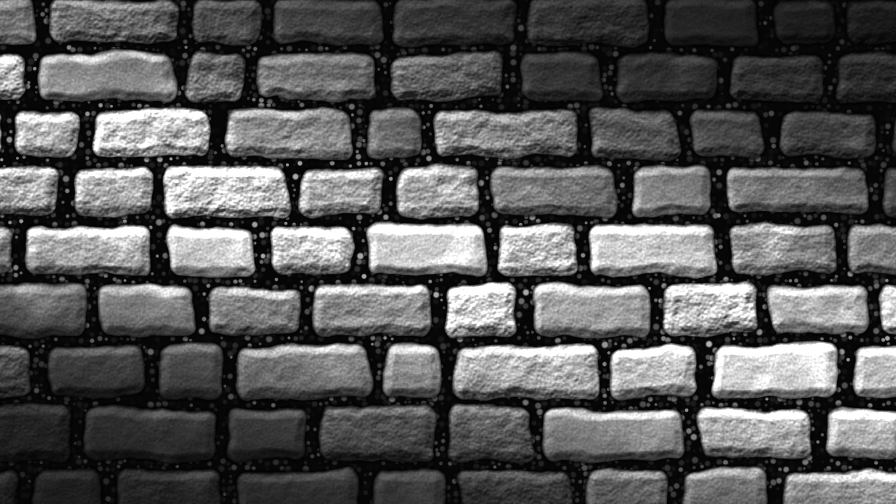
Give the GLSL for this texture, as a Shadertoy shader.

```glsl
// Sunlit cobblestone paving in black and white: nine staggered rows of worn
// blocks, each a wobbly rounded box with a noisy relief lit from above, set in
// dark gravel. A diagonal band of light crosses the paving.
#define STONE_PITCH 0.228   // mean stone spacing along a row
#define PITCH_JITTER 0.50   // variation of stone widths
#define GAP vec2(0.027, 0.019)
#define CORNER 0.020
#define WOBBLE 0.013        // unevenness of the outlines
#define RELIEF 0.006        // roughness of the stone faces
#define PEBBLES 78.0        // gravel grains per canvas height
#define LIGHT_DIR vec2(-0.35, 0.94)
#define LIGHT_PEAK 0.66
#define LIGHT_FLOOR 0.10
#define BAND_WIDTH 0.34

vec2 hash2(vec2 p) {
    vec3 q = fract(p.xyx * vec3(0.1031, 0.1030, 0.0973));
    q += dot(q, q.yzx + 33.33);
    return fract((q.xx + q.yz) * q.zy);
}

float cornerSlope(vec2 cell, vec2 f, vec2 corner) {
    return dot(hash2(cell + corner) * 2.0 - 1.0, f - corner);
}

// Gradient noise, roughly -0.7 to 0.7
float noise(vec2 p) {
    vec2 c = floor(p), f = fract(p);
    vec2 u = f * f * f * (f * (f * 6.0 - 15.0) + 10.0);
    float low = mix(cornerSlope(c, f, vec2(0, 0)), cornerSlope(c, f, vec2(1, 0)), u.x);
    float high = mix(cornerSlope(c, f, vec2(0, 1)), cornerSlope(c, f, vec2(1, 1)), u.x);
    return mix(low, high, u.y);
}

// Joint position on the left of stone i
float joint(float i, float row) {
    float shift = hash2(vec2(row, 71.0)).x;
    return STONE_PITCH * (i + shift + PITCH_JITTER * (hash2(vec2(i, row)).x - 0.5));
}

// Signed distance to the nearest stone, and the identity of that stone
float stoneDistance(vec2 p, out vec2 id) {
    // Rows get slightly thinner towards the top
    float y = p.y + 0.006 * noise(p * 3.0);
    float r = 0.7 * y * y + 7.78 * y - 0.60;
    float rowHeight = 1.0 / (7.78 + 1.4 * y);
    float row = floor(r);

    float i = floor(p.x / STONE_PITCH - hash2(vec2(row, 71.0)).x);
    if (p.x < joint(i, row)) i -= 1.0;
    else if (p.x > joint(i + 1.0, row)) i += 1.0;
    id = vec2(i, row);

    float left = joint(i, row), right = joint(i + 1.0, row);
    vec2 vary = hash2(id + 31.0), tilt = hash2(id + 57.0) - 0.5;
    vec2 q = vec2(p.x - 0.5 * (left + right), (r - row - 0.5) * rowHeight);
    vec2 halfSize = 0.5 * (vec2(right - left, rowHeight) - GAP * (0.7 + 0.7 * vary));
    q += tilt * vec2(0.16, 0.05) * q.yx;
    halfSize.x += 0.10 * (vary.y - 0.5) * q.y;

    vec2 b = abs(q) - halfSize + CORNER;
    float d = length(max(b, 0.0)) + min(max(b.x, b.y), 0.0) - CORNER;
    d += WOBBLE * noise(p * 13.0 + id * 7.3);
    return d + 0.35 * WOBBLE * noise(p * 42.0 + id * 3.7);
}

// Domed edge plus three octaves of surface relief
float stoneHeight(vec2 p) {
    vec2 id;
    float dome = 0.011 * smoothstep(0.0, 0.022, -stoneDistance(p, id));
    float rough = 0.5 + 1.3 * hash2(id + 83.0).x;
    vec2 s = p + id * 1.37;
    float relief = noise(s * 22.0) + 0.5 * noise(s * 58.0) + 0.22 * noise(s * 140.0);
    return dome + RELIEF * rough * relief;
}

// Scattered grains, mostly dark with a few pale ones
float gravel(vec2 p) {
    vec2 g = p * PEBBLES, cell = floor(g);
    float tone = 0.0;
    for (int j = -1; j <= 1; j++)
    for (int i = -1; i <= 1; i++) {
        vec2 c = cell + vec2(i, j), kind = hash2(c + 19.0);
        float size = 0.3 + 0.4 * kind.x;
        float dist = length(g - c - 0.2 - 0.6 * hash2(c));
        tone = max(tone, pow(kind.y, 3.0) * (1.0 - smoothstep(size * 0.4, size, dist)));
    }
    return tone;
}

void mainImage(out vec4 fragColor, in vec2 fragCoord) {
    vec2 p = fragCoord / iResolution.y;
    float across = fragCoord.x / iResolution.x;
    float pixel = 1.0 / iResolution.y;

    // Diagonal band of light, from upper left to lower right
    float offBand = (p.y - 0.48 + 0.45 * (across - 0.5)) / BAND_WIDTH;
    float light = LIGHT_FLOOR + LIGHT_PEAK * exp(-offBand * offBand);

    vec2 id;
    float d = stoneDistance(p, id);

    // Relief shading
    vec2 e = vec2(0.0015, 0.0);
    float h = stoneHeight(p);
    vec2 slope = vec2(stoneHeight(p + e.xy) - h, stoneHeight(p + e.yx) - h) / e.x;
    float shade = clamp(1.0 - 0.75 * dot(slope, LIGHT_DIR), 0.25, 1.7);

    // Stone tone: own grey, worn pale patches, fine grain, dark rim
    vec2 look = hash2(id + 45.0);
    float patches = look.y * smoothstep(0.0, 0.45, noise(p * 11.0 + id * 5.1));
    float stone = light * (0.78 + 0.4 * look.x + 0.3 * patches) * shade;
    stone *= 1.0 + 0.22 * noise(p * 190.0);
    stone *= mix(0.5, 1.0, smoothstep(0.0, 0.007, -d));

    // Gravel, shadowed next to the stones
    float ground = 0.025 + 0.75 * gravel(p) * (0.15 + light);
    ground *= mix(0.35, 1.0, smoothstep(0.0, 0.009, d));

    float tone = mix(stone, ground, smoothstep(-pixel, pixel, d));
    fragColor = vec4(vec3(clamp(tone, 0.0, 1.0)), 1.0);
}
```
